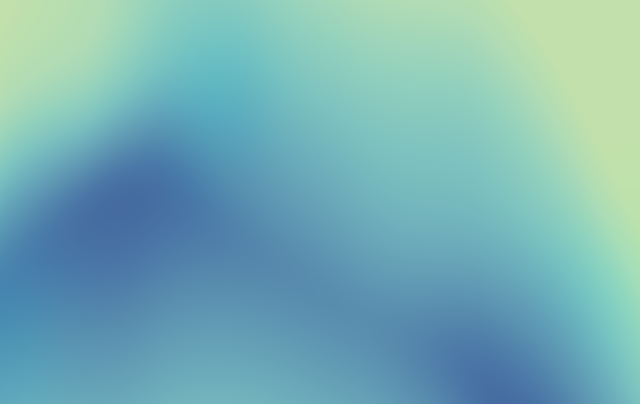
Write a Shadertoy shader that draws this background.

```glsl
// Tone ramp, from deep blue to pale lime
const int LAST_STOP = 7;
const vec3 RAMP[8] = vec3[8](
    vec3(0.25, 0.37, 0.60), vec3(0.29, 0.46, 0.65),
    vec3(0.36, 0.57, 0.69), vec3(0.42, 0.67, 0.73),
    vec3(0.49, 0.76, 0.75), vec3(0.58, 0.82, 0.74),
    vec3(0.69, 0.86, 0.71), vec3(0.76, 0.88, 0.67));

// Dark crest running across the canvas
const float PEAK_X = 0.27;
const float PEAK_Y = 0.52;
const float PEAK_BLEND = 0.06;
const float CREST_TONE = 1.75;
const float CREST_SOFTNESS = 0.08;

// Rise of the tone away from the crest
const float GENTLE_SLOPE = 5.8;
const float STEEP_SLOPE = 7.0;
const float LEFT_RISE = 5.6;

// Light haze on the right and shift toward pure cyan
const vec2 HAZE_CENTER = vec2(0.71, 0.42);
const vec2 HAZE_RADIUS = vec2(0.17, 0.23);
const float HAZE_TONE = 0.6;
const vec2 CYAN_CENTER = vec2(0.34, 0.76);
const vec2 CYAN_RADIUS = vec2(0.09, 0.20);
const vec3 CYAN_SHIFT = vec3(-0.07, 0.01, 0.02);

float glow(vec2 p, vec2 center, vec2 radius) {
    vec2 q = (p - center) / radius;
    return exp(-dot(q, q));
}

float smoothMin(float a, float b, float k) {
    float h = max(k - abs(a - b), 0.0) / k;
    return min(a, b) - 0.25 * h * h * k;
}

// Height of the crest: a left shoulder meeting a long right descent
float crestHeight(float x) {
    float d = x - PEAK_X;
    float shoulder = 0.30 + x * (1.45 - 2.4 * x);
    float descent = PEAK_Y + d * (0.5 * d - 1.15);
    return smoothMin(shoulder, descent, PEAK_BLEND);
}

// Tone along the crest: dark at the peak and at the lower right
float crestTone(float x) {
    float t = (x - 0.19) / 0.15;
    return CREST_TONE - 1.2 * exp(-t * t) - 1.8 * smoothstep(0.55, 0.92, x);
}

float toneField(vec2 p) {
    float d = p.y - crestHeight(p.x);
    float slope = mix(GENTLE_SLOPE, STEEP_SLOPE, smoothstep(0.5, 1.0, p.x));
    float rise = slope * (length(vec2(d, CREST_SOFTNESS)) - CREST_SOFTNESS);

    // Upper left climbs faster, then levels out
    if (d > 0.0) {
        float width = mix(0.34, 0.26, smoothstep(0.0, 0.15, p.x));
        float leftRise = LEFT_RISE * (1.0 - exp(-d * d / (width * width)));
        rise = mix(leftRise, rise, smoothstep(0.13, 0.41, p.x));
    }
    return crestTone(p.x) + rise + HAZE_TONE * glow(p, HAZE_CENTER, HAZE_RADIUS);
}

vec3 rampColor(float tone) {
    float t = clamp(tone, 0.0, float(LAST_STOP));
    int stop = min(int(t), LAST_STOP - 1);
    return mix(RAMP[stop], RAMP[stop + 1], t - float(stop));
}

void mainImage(out vec4 fragColor, in vec2 fragCoord) {
    vec2 p = fragCoord / iResolution.xy;
    vec3 color = rampColor(toneField(p));

    // Purer cyan above the peak and along the lower side edges
    float cyan = glow(p, CYAN_CENTER, CYAN_RADIUS)
               + 0.85 * glow(p, vec2(0.0, 0.18), vec2(0.10, 0.25))
               + 0.75 * glow(p, vec2(1.0, 0.30), vec2(0.14, 0.20));
    color += CYAN_SHIFT * cyan;

    fragColor = vec4(color, 1.0);
}
```
